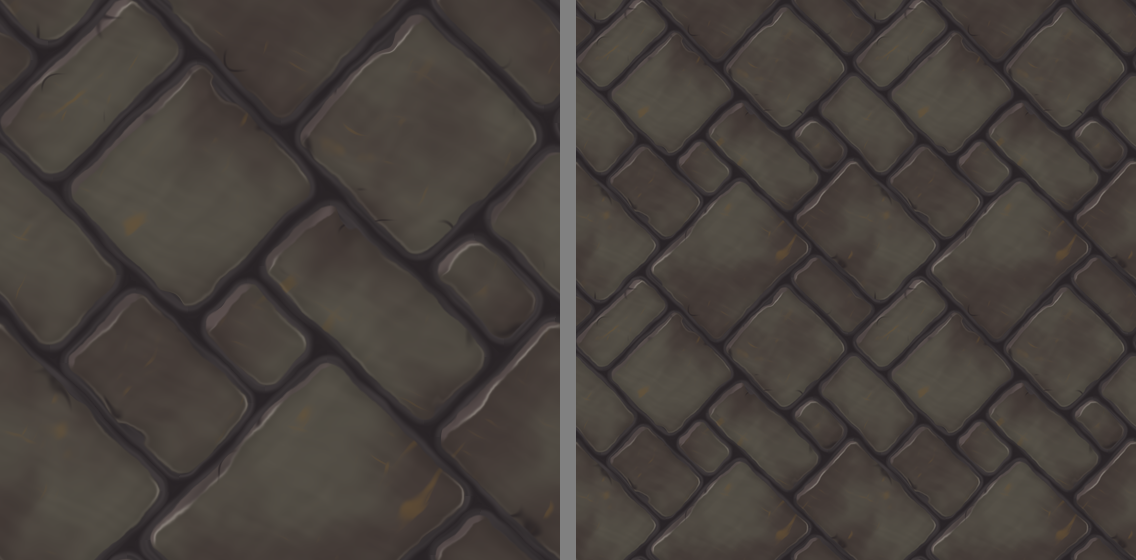
Left, the tile; right, the same tile 2 across and 2 down.
Give the GLSL for this texture, as a WebGL 1 fragment shader.

```glsl
precision highp float;
uniform vec2 u_resolution;

const int SLABS = 11;
const float JOINT = 0.0150;      // half width of a joint
const float CORNER = 0.028;      // corner radius of a slab
const float WANDER = 0.022;      // bending of the joints
const float RAGGED = 0.011;      // roughness of slab edges
const float BITE = 0.016;        // depth of broken edges
const float BEVEL = 0.017;       // widest lit edge face
const vec3 BROWN = vec3(0.262, 0.226, 0.212);
const vec3 OLIVE = vec3(0.325, 0.306, 0.272);
const vec3 OCHRE = vec3(0.43, 0.33, 0.19);
const vec3 MORTAR = vec3(0.222, 0.202, 0.208);
const vec3 CREVICE = vec3(0.145, 0.125, 0.135);
const vec3 FACE = vec3(0.355, 0.310, 0.310);
const vec3 GLINT = vec3(0.57, 0.54, 0.51);

float hash(vec2 p, float seed) {
  return fract(sin(dot(p, vec2(127.1, 311.7)) + seed * 17.3) * 43758.5453);
}

// Value noise that wraps after period cells
float noise(vec2 p, vec2 period, float seed) {
  vec2 c = floor(p), f = p - c;
  f = f * f * (3.0 - 2.0 * f);
  vec2 lo = floor(mod(c + 0.5, period)), hi = floor(mod(c + 1.5, period));
  return mix(mix(hash(lo, seed), hash(vec2(hi.x, lo.y), seed), f.x),
             mix(hash(vec2(lo.x, hi.y), seed), hash(hi, seed), f.x), f.y);
}

float grain(vec2 p, float cells, float seed) {
  return noise(p * cells, vec2(cells), seed);
}

float fbm(vec2 p, float cells, float seed) {
  float sum = 0.0, amp = 0.5;
  for (int i = 0; i < 4; i++) {
    sum += amp * grain(p, cells, seed + float(i));
    cells *= 2.0;
    amp *= 0.5;
  }
  return sum / 0.9375;
}

// Brush strokes along a whole-number direction, so that they wrap
float strokes(vec2 p, vec2 dir, float seed) {
  vec2 cells = vec2(6.0, 40.0);
  return noise(vec2(dot(p, dir), dot(p, vec2(-dir.y, dir.x))) * cells, cells, seed);
}

// Slab bounds on the diagonal axes: low corner, high corner
vec4 slabBounds(int i) {
  if (i == 0) return vec4(0.436, -0.247, 0.915, 0.260);
  if (i == 1) return vec4(0.745, 0.260, 1.237, 0.753);
  if (i == 2) return vec4(0.915, -0.026, 1.530, 0.260);
  if (i == 3) return vec4(0.915, -0.247, 1.198, -0.026);
  if (i == 4) return vec4(0.736, -0.553, 1.198, -0.247);
  if (i == 5) return vec4(1.237, 0.260, 1.530, 0.447);
  if (i == 6) return vec4(0.198, -0.247, 0.436, 0.260);
  if (i == 7) return vec4(0.237, -0.553, 0.736, -0.247);
  if (i == 8) return vec4(1.198, -0.740, 1.742, -0.026);
  if (i == 9) return vec4(1.530, -0.026, 2.198, 0.447);
  return vec4(1.742, -0.247, 2.198, -0.026);
}

void main() {
  vec2 p = gl_FragCoord.xy / u_resolution;
  float soft = 0.001 + 0.7 / u_resolution.y;
  vec2 bend = vec2(fbm(p, 8.0, 1.0), fbm(p, 8.0, 9.0)) - 0.5;
  vec2 q = vec2(p.x, 1.0 - p.y) + WANDER * bend;

  // Nearest slab: distance, position inside it and side offsets
  float dist = 9.0, id = 0.0;
  vec2 local = vec2(0.0), side = vec2(0.0);
  for (int i = 0; i < SLABS; i++) {
    vec4 r = slabBounds(i);
    vec2 mid = 0.5 * (r.xy + r.zw);
    vec2 d = fract(q - 0.5 * vec2(mid.x + mid.y, mid.x - mid.y) + 0.5) - 0.5;
    vec2 l = vec2(d.x + d.y, d.x - d.y) * 0.7071;
    vec2 s = abs(l) - (r.zw - r.xy) * 0.35355 + JOINT;
    vec2 k = s + CORNER;
    float box = length(max(k, 0.0)) + min(max(k.x, k.y), 0.0) - CORNER;
    if (box < dist) { dist = box; id = float(i); local = l; side = s; }
  }
  float seed = 20.0 + id * 5.0;

  // Worn outline with bites and short cracks
  float edge = dist + RAGGED * (fbm(p, 22.0, seed) - 0.5);
  edge += BITE * smoothstep(0.78, 0.97, grain(p, 13.0, seed + 1.0));
  float crack = 1.0 - smoothstep(0.0, 0.07, abs(grain(p, 19.0, seed + 2.0) - 0.5));
  crack *= smoothstep(0.62, 0.8, grain(p, 15.0, seed + 3.0)) * smoothstep(-0.03, -0.004, edge);

  // Blotched stone with brushwork and ochre flecks
  vec2 flow = p + 0.05 * bend;
  float blotch = fbm(p + 0.03 * bend, 5.0, 3.0) + 0.14 * (hash(vec2(id, 4.0), 2.0) - 0.5);
  vec3 color = mix(BROWN, OLIVE, smoothstep(0.28, 0.70, blotch));
  float rise = strokes(flow, vec2(1.0, 1.0), 5.0);
  float steep = strokes(flow, vec2(1.0, 2.0), 6.0);
  float fall = strokes(flow, vec2(2.0, -1.0), 7.0);
  color *= 0.955 + 0.05 * rise + 0.04 * fall;
  float fleck = max(smoothstep(0.80, 0.98, rise), smoothstep(0.82, 0.98, steep));
  fleck = max(fleck, 0.7 * smoothstep(0.84, 0.98, fall));
  fleck *= smoothstep(0.42, 0.75, grain(p, 12.0, 8.0)) * smoothstep(0.3, 0.7, grain(p, 34.0, 11.0));
  color = mix(color, OCHRE, 0.55 * fleck);
  color *= 1.0 - 0.10 * smoothstep(-0.035, 0.0, edge);

  // Lit upper-left face, pale rims and corners
  float lit = smoothstep(-0.02, 0.005, side.x - side.y) * step(local.x, 0.0);
  float corner = (1.0 - smoothstep(0.0, 0.05, abs(side.x - side.y))) * step(0.0, local.y);
  float width = 0.003 + BEVEL * grain(p, 14.0, seed + 4.0) * lit;
  float face = lit * smoothstep(-width - 0.003, -width + 0.002, edge);
  color = mix(color, FACE * (0.82 + 0.3 * rise), 0.75 * face);
  float rim = exp(-pow(abs(edge + width) / 0.0027, 2.0));
  rim *= smoothstep(0.35, 0.8, grain(p, 17.0, seed + 6.0));
  color = mix(color, GLINT, rim * min(0.16 + 0.55 * lit + 0.4 * corner, 0.75));
  color = mix(color, CREVICE, 0.65 * crack);

  // Mortar brushed along the joint, darkest in its middle
  float along = side.x > side.y ? local.y : local.x;
  float brush = noise(vec2(along * 16.0, dist * 220.0), vec2(64.0), seed + 7.0);
  float depth = smoothstep(0.3, 1.1, dist / JOINT + 0.5 * (grain(p, 18.0, 12.0) - 0.5));
  vec3 mortar = mix(MORTAR * (0.88 + 0.24 * brush), CREVICE, 0.8 * depth);
  color = mix(color, mortar, smoothstep(-soft, soft, edge));

  gl_FragColor = vec4(color, 1.0);
}
```
